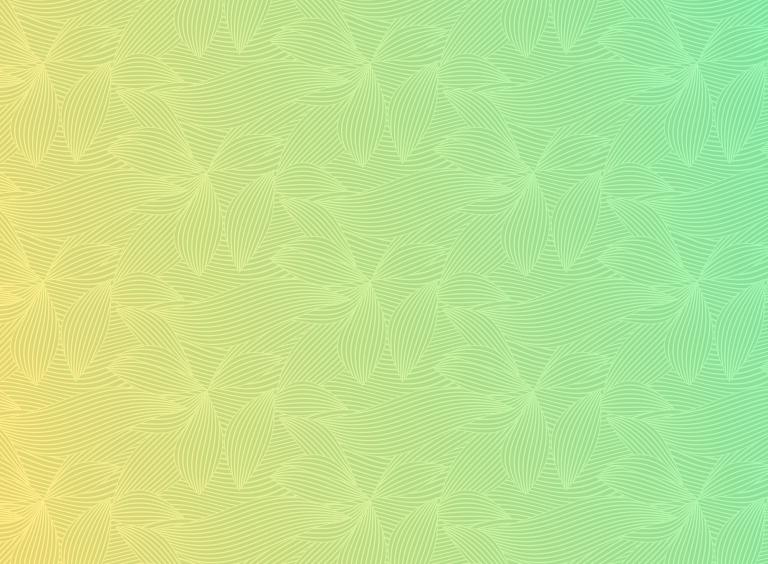
Reproduce this pattern procedurally as a Shadertoy shader.

```glsl
// Hatched leaves in a half-drop repeat over a yellow to mint gradient.
// Each leaf is a bent lens filled with strands that gather toward its tips;
// leaves are painted in order, so later ones cut off the strands below.

const float PI = 3.14159;
const vec2 STEP = vec2(1.64, 1.095); // half the width and height of a repeat

// Coverage of a stroke of given half width at distance d
float stroke(float d, float halfWidth, float px) {
    return clamp((halfWidth - abs(d)) / px + 0.5, 0.0, 1.0);
}

// Strands at whole values of phase, spaced by gap
float strands(float phase, float gap, float px) {
    return stroke((fract(phase + 0.5) - 0.5) * gap, 0.0068, px);
}

// Paints one leaf from root to tip, at every lattice point near p.
// bend and swing give the spine a C and an S curve; skew moves the belly tipward.
void leaf(inout float ink, vec2 p, float px, vec2 root, vec2 tip,
          float bend, float swing, float belly, float skew) {
    float len = distance(root, tip);
    vec2 along = (tip - root) / len;
    vec2 across = vec2(-along.y, along.x);
    vec2 cell = (p - 0.5 * (root + tip)) / STEP;
    vec2 nearest = round(0.5 * vec2(cell.x + cell.y, cell.x - cell.y));
    float count = round(belly / 0.047);

    for (int j = -1; j <= 1; j++)
    for (int i = -1; i <= 1; i++) {
        vec2 n = nearest + vec2(i, j);
        vec2 q = p - STEP * vec2(n.x + n.y, n.x - n.y) - root;
        float u = dot(q, along) / len;
        if (u <= 0.0 || u >= 1.0) continue;

        // Offset from the curved spine, corrected for its slope
        float spine = 4.0 * bend * u * (1.0 - u) + swing * sin(2.0 * PI * u);
        float slope = (4.0 * bend * (1.0 - 2.0 * u) + 2.0 * PI * swing * cos(2.0 * PI * u)) / len;
        float lean = inversesqrt(1.0 + slope * slope);
        float offset = dot(q, across) - spine;
        float width = belly * sin(PI * pow(u, skew));
        float edge = (width - abs(offset)) * lean;

        // Strands narrow less than the leaf, so some run out at its edge
        float gap = mix(belly, width, 0.7) / count;
        float hatch = strands(offset / gap, gap * lean, px);
        float rim = stroke(edge, 0.009, px);
        ink = mix(ink, max(hatch, rim), smoothstep(-px, px, edge));
    }
}

void mainImage(out vec4 fragColor, in vec2 fragCoord) {
    vec2 uv = fragCoord / iResolution.xy;
    float px = 5.66 / iResolution.y;
    vec2 p = fragCoord * px - vec2(2.08, 3.94);

    // Wavy strands between the leaves
    vec2 turn = 2.0 * PI * p / STEP;
    float ink = strands(23.0 * p.y / STEP.y + 1.8 * sin(turn.x + 0.6 * sin(turn.y)), 0.045, px);

    // Long sweeps and the leaves behind
    leaf(ink, p, px, vec2(0.02, 0.05), vec2(1.60, 1.00), 0.15, 0.00, 0.19, 1.0);
    leaf(ink, p, px, vec2(0.00, 0.00), vec2(-0.97, -1.25), 0.08, 0.03, 0.27, 1.1);
    leaf(ink, p, px, vec2(0.00, 0.00), vec2(-1.08, -0.35), 0.08, 0.06, 0.20, 1.1);
    leaf(ink, p, px, vec2(1.46, 0.90), vec2(-0.62, 0.78), 0.06, -0.10, 0.29, 1.1);

    // Small leaves to the right
    leaf(ink, p, px, vec2(0.72, -0.28), vec2(1.50, -0.95), 0.06, 0.02, 0.17, 0.9);
    leaf(ink, p, px, vec2(0.64, -0.14), vec2(1.42, -0.20), 0.08, 0.00, 0.18, 0.7);
    leaf(ink, p, px, vec2(0.67, 0.02), vec2(0.32, -1.02), -0.09, 0.00, 0.23, 1.0);

    // Front leaves fanning out from the junction
    leaf(ink, p, px, vec2(0.00, 0.00), vec2(-1.02, 0.22), -0.07, 0.02, 0.23, 1.2);
    leaf(ink, p, px, vec2(-0.14, 0.12), vec2(-0.92, 0.34), -0.11, 0.00, 0.10, 1.0);
    leaf(ink, p, px, vec2(0.00, 0.00), vec2(0.78, 0.32), 0.05, 0.00, 0.15, 1.0);
    leaf(ink, p, px, vec2(0.00, 0.00), vec2(-0.08, -1.06), -0.03, 0.03, 0.24, 1.3);

    // Gradient ground with paler strands
    vec3 tint = mix(vec3(0.94, 0.87, 0.46), vec3(0.52, 0.92, 0.65), dot(uv, vec2(0.85, 0.15)));
    vec3 color = mix(tint * 0.96, tint + vec3(0.09, 0.06, 0.07), ink);
    fragColor = vec4(color, 1.0);
}
```
